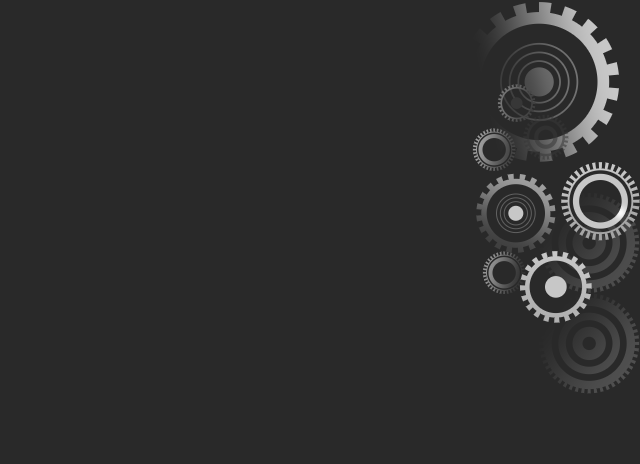
Reproduce this background procedurally as a Shadertoy shader.

```glsl
#define CANVAS vec2(768.0, 558.0)
#define BACK 0.16
#define DIM 0.215
#define MID 0.38
#define BRIGHT 0.78
#define TOOTH_DUTY 0.48
#define TAU 6.2831853

float pixelSize;

// Coverage of a signed distance, smoothed over one pixel
float cover(float d) {
    return clamp(0.5 - d / pixelSize, 0.0, 1.0);
}

// Annulus between two radii; a negative inner radius gives a disc
float ring(vec2 q, float inner, float outer) {
    float r = length(q);
    return cover(max(r - outer, inner - r));
}

// Toothed annulus: radii hold tip, root and inner edge
float gear(vec2 q, vec3 radii, float teeth, float phase) {
    float r = length(q);
    float pitch = TAU / teeth;
    float sector = fract((atan(q.y, q.x) - phase) / pitch + 0.5) - 0.5;
    float side = (abs(sector) - 0.5 * TOOTH_DUTY) * pitch * r;
    float body = min(r - radii.y, max(side, r - radii.x));
    return cover(max(body, radii.z - r));
}

// Linear metal gradient across a wheel, running along axis
float metal(vec2 q, float radius, vec2 axis, float dark, float light) {
    float t = 0.5 + 0.5 * dot(q, normalize(axis)) / radius;
    return mix(dark, light, smoothstep(0.0, 1.0, t));
}

// Faint wheel with broad concentric bands
void ghostWheel(inout float tone, vec2 q, float light) {
    float mask = gear(q, vec3(60.0, 55.0, 45.0), 48.0, 0.0);
    mask = max(mask, ring(q, 28.0, 37.0));
    mask = max(mask, ring(q, 8.0, 20.0));
    tone = mix(tone, metal(q, 60.0, vec2(0.8, -0.6), BACK, light), mask);
}

// Small cog with fine teeth around a separate collar
void smallCog(inout float tone, vec2 q, float dark, float light) {
    float mask = gear(q, vec3(25.5, 21.8, 20.6), 36.0, 0.0);
    mask = max(mask, ring(q, 14.0, 18.8));
    tone = mix(tone, metal(q, 24.0, vec2(-1.0, 0.25), dark, light), mask);
}

void mainImage(out vec4 fragColor, in vec2 fragCoord) {
    vec2 p = fragCoord / iResolution.xy * CANVAS;
    pixelSize = CANVAS.y / iResolution.y;
    float tone = BACK;

    // Ghost wheels behind the lower group
    ghostWheel(tone, p - vec2(707.0, 145.0), 0.31);
    ghostWheel(tone, p - vec2(707.0, 266.0), 0.30);

    // Large fading gear, its thin rings and hub
    vec2 q = p - vec2(647.0, 459.5);
    float shade = metal(q - vec2(8.0, 0.0), 80.0, vec2(1.0, 0.22), BACK, BRIGHT);
    tone = mix(tone, shade, gear(q, vec3(96.0, 84.0, 70.0), 19.0, 0.171));
    float fineRings = 0.0;
    for (int i = 0; i < 3; i++) {
        float radius = 25.0 + 10.4 * float(i);
        fineRings = max(fineRings, ring(q, radius - 1.0, radius + 1.1));
    }
    tone = mix(tone, metal(q, 46.0, vec2(1.0, 0.1), 0.24, 0.45), fineRings);
    tone = mix(tone, metal(q, 17.5, vec2(1.0, 0.3), 0.29, 0.41), ring(q, -1.0, 17.5));

    // Shadowy cogs overlapping the large gear
    q = p - vec2(655.0, 393.0);
    float shadowCog = max(gear(q, vec3(27.0, 23.0, 20.0), 30.0, 0.0), ring(q, 9.0, 14.0));
    tone = mix(tone, DIM, 0.55 * shadowCog);
    q = p - vec2(620.0, 434.0);
    tone = mix(tone, metal(q, 22.0, vec2(-1.0, 0.3), 0.25, 0.46),
               gear(q, vec3(22.5, 19.5, 17.5), 28.0, 0.0));
    tone = mix(tone, DIM, ring(q, -1.0, 7.0));

    // Small cogs on the left
    smallCog(tone, p - vec2(593.0, 378.0), 0.27, 0.62);
    smallCog(tone, p - vec2(605.0, 230.0), 0.20, 0.58);

    // Medium gear with fine rings and a bright hub
    q = p - vec2(619.0, 301.5);
    tone = mix(tone, metal(q, 46.0, vec2(0.45, 1.0), 0.25, 0.62),
               gear(q, vec3(47.5, 41.5, 35.0), 20.0, 1.39));
    fineRings = 0.0;
    for (int i = 0; i < 3; i++) {
        float radius = 14.0 + 4.6 * float(i);
        fineRings = max(fineRings, ring(q, radius - 0.6, radius + 0.6));
    }
    tone = mix(tone, MID, fineRings);
    tone = mix(tone, BRIGHT, ring(q, -1.0, 9.0));

    // Bright double ring with needle teeth and a glint
    q = p - vec2(720.5, 316.0);
    float needles = gear(q, vec3(47.0, 39.5, 37.2), 36.0, 0.0);
    tone = mix(tone, metal(q, 46.0, vec2(-0.2, 1.0), 0.64, BRIGHT), needles);
    float glint = exp(-dot(q - vec2(24.0, -14.0), q - vec2(24.0, -14.0)) / 60.0);
    tone = mix(tone, BRIGHT + 0.2 * glint, ring(q, 25.5, 33.0));

    // Bright gear with a round hub
    q = p - vec2(667.0, 213.0);
    tone = mix(tone, metal(q, 43.0, vec2(0.3, 1.0), 0.69, BRIGHT),
               gear(q, vec3(43.0, 37.0, 31.5), 20.0, 1.6));
    tone = mix(tone, BRIGHT, ring(q, -1.0, 13.0));

    fragColor = vec4(vec3(tone), 1.0);
}
```
